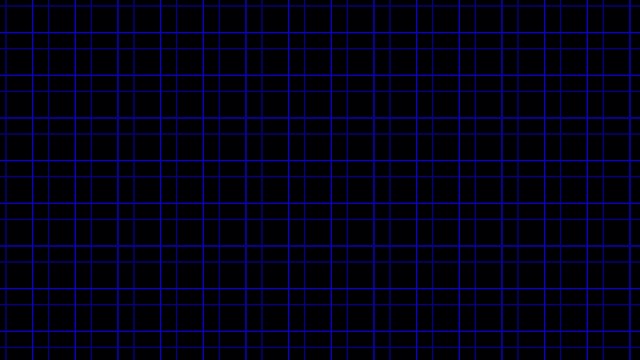
Give the GLSL for this pattern, as a Shadertoy shader.

```glsl
// Dark grid of soft blue lines: one bright and one dim line per square cell, on both axes.

const float CELLS_ACROSS = 15.0;   // repeats over the canvas width
const float BRIGHT_POS   = 0.765;  // line centres, in cells from the top left
const float DIM_POS      = 0.140;
const float HALF_WIDTH   = 0.0322; // soft line radius, in cells
const float BRIGHT_LEVEL = 0.80;
const float DIM_LEVEL    = 0.51;
const vec3  LINE_COLOR   = vec3(0.06, 0.004, 1.0);
const vec3  BACKGROUND   = vec3(0.0, 0.0, 0.006);

// Soft profile of lines repeated once per cell, on each axis
vec2 softLines(vec2 p, float center, float radius) {
    vec2 dist = abs(fract(p - center + 0.5) - 0.5);
    return 1.0 - smoothstep(0.0, radius, dist);
}

void mainImage(out vec4 fragColor, in vec2 fragCoord) {
    // Cell coordinates, measured from the top left corner
    float cellsPerPixel = CELLS_ACROSS / iResolution.x;
    vec2 p = vec2(fragCoord.x, iResolution.y - fragCoord.y) * cellsPerPixel;

    // Keep lines at least a pixel in radius on small canvases
    float radius = max(HALF_WIDTH, cellsPerPixel);
    float fade = HALF_WIDTH / radius;

    // The stronger line wins where lines cross
    vec2 lines = max(BRIGHT_LEVEL * softLines(p, BRIGHT_POS, radius),
                     DIM_LEVEL * softLines(p, DIM_POS, radius));
    float glow = fade * max(lines.x, lines.y);

    fragColor = vec4(mix(BACKGROUND, LINE_COLOR, glow), 1.0);
}
```
